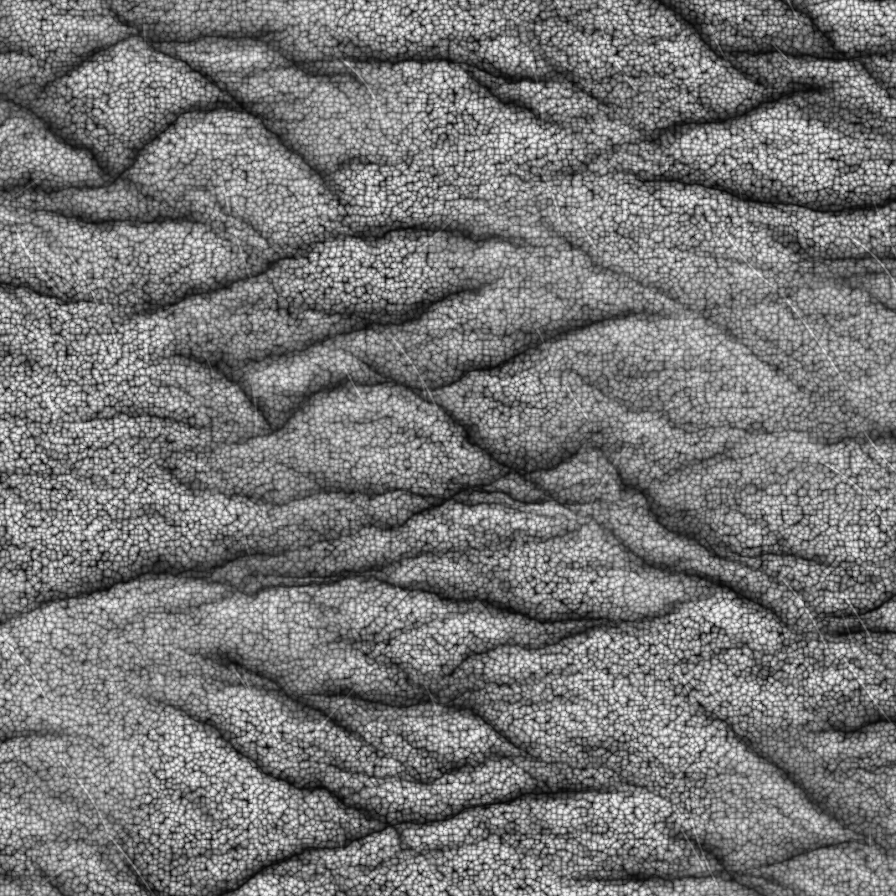
Reproduce this texture procedurally as a three.js fragment shader.

```glsl
// Draws grey, wrinkled animal hide: crossing folds, pebbled grain and sparse pale hairs.
varying vec2 vUv;

const float BASE_TONE = 0.575;
const float GRAIN_CELLS = 174.0;
const float GRAIN_RELIEF = 1.5;
const float GRAIN_SHADE = 0.5;
const float SPECKLE = 0.4;
const float LUMP_RELIEF = 0.5;
const float FOLD_DEPTH = 0.88;
const float WRINKLE_DEPTH = 0.5;
const float LIP_LIGHT = 0.16;
const float HAIR_WIDTH = 0.0018;
const float HAIR_LIGHT = 0.22;
const int HAIR_COUNT = 84;

float hash(vec2 p) {
  return fract(sin(dot(p, vec2(127.1, 311.7))) * 43758.5453);
}

vec2 hash2(vec2 p) {
  return vec2(hash(p), hash(p + 47.3));
}

float noise(vec2 p) {
  vec2 i = floor(p);
  vec2 f = fract(p);
  f = f * f * (3.0 - 2.0 * f);
  float low = mix(hash(i), hash(i + vec2(1.0, 0.0)), f.x);
  float high = mix(hash(i + vec2(0.0, 1.0)), hash(i + 1.0), f.x);
  return mix(low, high, f.y);
}

float fbm(vec2 p) {
  float sum = 0.0;
  float amp = 0.5;
  for (int i = 0; i < 4; i++) {
    sum += amp * noise(p);
    p = p * 2.03 + 17.1;
    amp *= 0.5;
  }
  return sum / 0.9375;
}

vec2 turn(vec2 p, float angle) {
  float c = cos(angle);
  float s = sin(angle);
  return vec2(c * p.x + s * p.y, c * p.y - s * p.x);
}

// One family of broken, wandering folds: x is the dark groove, y the lit lip below it.
vec2 folds(vec2 p, float angle, float rows, float width, float seed) {
  vec2 q = turn(p, angle) * rows + seed;
  q.y += 0.8 * (fbm(q * vec2(0.4, 0.5)) - 0.5);
  vec2 shade = vec2(0.0);
  for (int k = -1; k <= 1; k++) {
    float row = floor(q.y) + float(k);
    float h = hash(vec2(row, seed));
    float wander = noise(vec2(q.x * 0.6 + h * 31.0, row * 3.7)) - 0.5;
    float d = q.y - (row + 0.2 + 0.6 * h + 0.6 * wander);
    float strength = smoothstep(0.34, 0.78, noise(vec2(q.x * 0.45 + h * 57.0, row * 7.3 + seed)));
    float reach = width * (d > 0.0 ? 1.9 : 0.85) * (0.5 + 0.5 * strength);
    float groove = strength * exp(-pow(abs(d) / reach, 1.2));
    float lip = strength * exp(-pow((d + 3.2 * width) / (1.8 * width), 2.0));
    shade = max(shade, vec2(groove, lip));
  }
  return shade;
}

// Rounded pebbles, bright in the middle and dark in the gaps.
float pebbles(vec2 p) {
  vec2 cell = floor(p);
  float nearest = 9.0;
  float shade = 0.0;
  for (int y = -1; y <= 1; y++) {
    for (int x = -1; x <= 1; x++) {
      vec2 id = cell + vec2(float(x), float(y));
      float d = length(p - id - 0.08 - 0.84 * hash2(id));
      if (d < nearest) {
        nearest = d;
        shade = hash(id + 9.7) - 0.5;
      }
    }
  }
  return GRAIN_RELIEF * (0.41 - nearest) + GRAIN_SHADE * shade;
}

// Thin bent hairs: most hang steeply, some run long and rise to the right.
float hairs(vec2 p) {
  float light = 0.0;
  for (int i = 0; i < HAIR_COUNT; i++) {
    float id = float(i);
    vec2 r = hash2(vec2(id, 3.1));
    vec2 s = hash2(vec2(id, 8.6));
    bool rising = mod(id, 12.0) < 0.5;
    float angle = rising ? 0.66 + 0.2 * s.x : -1.65 + 0.85 * s.x;
    float span = rising ? 0.12 + 0.12 * s.y : 0.03 + 0.06 * s.y;
    vec2 q = turn(p - r * 1.1 + 0.05, angle);
    float t = q.x / span;
    float bend = span * 0.5 * (hash(vec2(id, 5.2)) - 0.5);
    float line = 1.0 - smoothstep(0.2 * HAIR_WIDTH, HAIR_WIDTH, abs(q.y - bend * t * t));
    float ends = smoothstep(-1.0, -0.6, t) * (1.0 - smoothstep(0.3, 1.0, t));
    light = max(light, line * ends * (rising ? 0.5 : 0.35 + 0.65 * s.x));
  }
  return light;
}

void main() {
  vec2 p = vUv;
  vec2 crinkle = vec2(fbm(p * 36.0), fbm(p * 36.0 + 61.0)) - 0.5;
  vec2 sway = vec2(fbm(p * 6.0 + 13.0), fbm(p * 6.0 + 39.0)) - 0.5;
  vec2 w = p + 0.018 * crinkle + 0.032 * sway;
  float clarity = 1.0 - 0.35 * smoothstep(0.5, 0.7, fbm(p * 3.2 + 5.0));

  // Large folds cross into lozenges; small wrinkles break up the pads.
  vec2 large = max(folds(w, -0.6, 12.0, 0.085, 3.0), folds(w, 0.27, 11.0, 0.07, 11.0));
  large = max(large, folds(w, -0.12, 12.0, 0.07, 23.0));
  vec2 small = max(folds(w, -0.55, 27.0, 0.12, 31.0), folds(w, 0.15, 29.0, 0.12, 43.0));

  float grain = pebbles((p + 0.006 * crinkle) * GRAIN_CELLS);
  grain += SPECKLE * (noise(p * GRAIN_CELLS * 1.6) - 0.5);
  float lumps = LUMP_RELIEF * (fbm(turn(p, -0.4) * vec2(26.0, 58.0)) - 0.5);

  float tone = BASE_TONE * (1.0 + clarity * grain + lumps + LIP_LIGHT * large.y);
  tone *= 1.0 - FOLD_DEPTH * mix(0.5, 1.0, clarity) * large.x;
  tone *= 1.0 - WRINKLE_DEPTH * clarity * small.x;
  tone += HAIR_LIGHT * hairs(p);
  gl_FragColor = vec4(vec3(clamp(tone, 0.04, 0.92)), 1.0);
}
```
